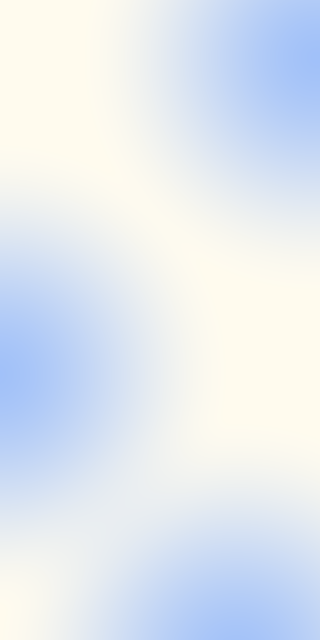
Give the GLSL for this background, as a WebGL 1 fragment shader.

```glsl
precision highp float;
// Soft blue glows on a warm cream backdrop.

uniform vec2 u_resolution;

const vec3 CREAM = vec3(1.0, 0.985, 0.935);
const vec3 BLUE = vec3(0.63, 0.755, 0.975);

// Round falloff: 1 at the centre, easing smoothly to 0 at the radius.
float glow(vec2 point, vec2 center, float radius) {
  float t = min(length(point - center) / radius, 1.0);
  float rest = 1.0 - t;
  return rest * rest * (1.0 + 1.7 * t);
}

// Joins two overlapping glows without exceeding full strength.
float blend(float a, float b) {
  return 1.0 - (1.0 - a) * (1.0 - b);
}

void main() {
  // Canvas spans 1 unit across and 2 units up.
  vec2 point = gl_FragCoord.xy / u_resolution * vec2(1.0, 2.0);

  float upperRight = glow(point, vec2(0.99, 1.82), 0.76);
  float middleLeft = glow(point, vec2(-0.01, 0.83), 0.75);
  float lowerRight = glow(point, vec2(0.74, -0.06), 0.77);

  float strength = blend(blend(upperRight, middleLeft), lowerRight);
  gl_FragColor = vec4(mix(CREAM, BLUE, strength), 1.0);
}
```
